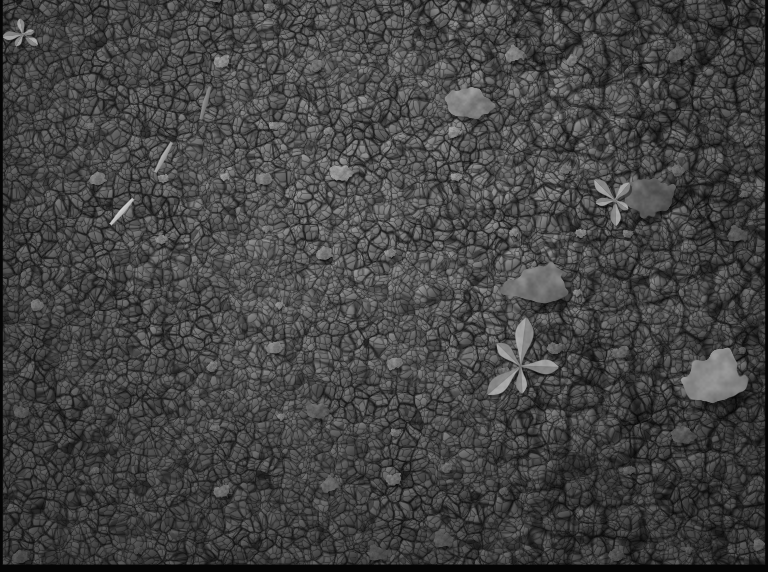
Write a WebGL 2 fragment shader that draws this texture.

```glsl
#version 300 es
precision highp float;

#define CRUMB_SCALE 48.0
#define GRAIN_SCALE 104.0
#define CLOD_SCALE 17.0
#define SOIL_TONE 0.385
#define CRACK_DEPTH 0.55
#define PEBBLE_CELL 0.105
#define PEBBLE_SHARE 0.36
#define LEAF_TONE 0.58
#define LIGHT_DIR vec2(-0.6, 0.8)

uniform vec2 u_resolution;
out vec4 fragColor;

vec2 hash2(vec2 p) {
    vec3 q = fract(p.xyx * vec3(0.1031, 0.1030, 0.0973));
    q += dot(q, q.yzx + 33.33);
    return fract((q.xx + q.yz) * q.zy);
}

float noise(vec2 p) {
    vec2 i = floor(p), f = fract(p);
    f = f * f * (3.0 - 2.0 * f);
    return mix(mix(hash2(i).x, hash2(i + vec2(1, 0)).x, f.x),
               mix(hash2(i + vec2(0, 1)).x, hash2(i + vec2(1, 1)).x, f.x), f.y);
}

float fbm(vec2 p) {
    return 0.55 * noise(p) + 0.3 * noise(p * 2.1 + 7.0) + 0.15 * noise(p * 4.3 + 19.0);
}

// Lumps of uneven size: x = gap to the neighbour, y = tone, z = lit side
vec3 crumbs(vec2 p) {
    vec2 cell = floor(p);
    float nearest = 9.0, second = 9.0;
    vec3 lump = vec3(0);
    for (int y = -1; y <= 1; y++)
    for (int x = -1; x <= 1; x++) {
        vec2 id = cell + vec2(x, y);
        vec2 r = p - id - hash2(id);
        vec2 trait = hash2(id + 71.0);
        float d = length(r) - 0.3 * trait.x;
        if (d < nearest) {
            second = nearest;
            nearest = d;
            lump = vec3(0, trait.y - 0.5, dot(r, LIGHT_DIR));
        } else second = min(second, d);
    }
    lump.x = second - nearest;
    return lump;
}

float cover(float d) {
    float aa = 0.8 / u_resolution.y;
    return 1.0 - smoothstep(-aa, aa, d);
}

float crack(float gap, float width, float depth) {
    return mix(1.0 - depth, 1.0, smoothstep(0.0, width, gap));
}

float soil(vec2 p) {
    vec2 q = p + 0.012 * vec2(noise(p * 40.0), noise(p * 40.0 + 31.0));
    vec3 crumb = crumbs(q * CRUMB_SCALE);
    vec3 grain = crumbs(q * GRAIN_SCALE + 13.0);
    vec3 clod = crumbs(q * CLOD_SCALE + 5.0);
    float rough = smoothstep(0.65, 1.05, p.x + 0.3 * noise(p * 5.0) - 0.1);
    float slope = fbm(p * 20.0) - fbm(p * 20.0 + 0.4 * LIGHT_DIR);
    float tone = SOIL_TONE + 0.09 * crumb.y + 0.09 * grain.y + 0.07 * crumb.z + 0.06 * grain.z;
    tone += (0.08 + 0.16 * rough) * slope + rough * (0.05 * clod.y + 0.06 * clod.z);
    tone *= crack(crumb.x, 0.28, CRACK_DEPTH * (0.5 + 0.7 * noise(p * 17.0)));
    tone *= crack(grain.x, 0.35, 0.32);
    return tone * crack(clod.x, 0.2, 0.45 * rough);
}

// Rough-edged stone with a cast shadow
void stone(inout float c, vec2 r, float size, float tone, float seed) {
    vec2 w = r / size + seed * 9.0;
    float wobble = size * (0.6 * noise(w * 1.6) + 0.25 * noise(w * 3.7) - 0.4);
    float d = length(r * vec2(0.88, 1.15)) - size + wobble;
    float shade = length(r + 0.3 * size * LIGHT_DIR) - size + wobble;
    c *= 1.0 - 0.5 * (1.0 - smoothstep(-0.3 * size, 0.25 * size, shade));
    float face = tone + 0.22 * (fbm(w * 2.5) - 0.5) + 0.06 * dot(r, LIGHT_DIR) / size;
    c = mix(c, face, cover(d));
}

// Blade from the origin along the x axis
float leaf(vec2 r, float len) {
    float t = clamp(r.x / len, 0.0, 1.0);
    float halfWidth = 0.0015 + 0.17 * len * sin(3.1416 * pow(t, 1.7));
    return max(abs(r.y) - halfWidth, abs(r.x - 0.5 * len) - 0.5 * len);
}

void plant(inout float c, vec2 r, float size, float turn) {
    for (int j = 0; j < 5; j++) {
        float a = turn + 2.4 * float(j), len = size * (1.0 - 0.11 * float(j));
        mat2 spin = mat2(cos(a), -sin(a), sin(a), cos(a));
        vec2 s = spin * r;
        c *= 1.0 - 0.4 * cover(leaf(spin * (r + 0.006 * LIGHT_DIR), len));
        float vein = 1.0 - smoothstep(0.0, 0.025 * size, abs(s.y));
        float face = LEAF_TONE + 0.06 * sign(s.y) * (1.0 - vein) - 0.08 * vein + 0.12 * (fbm(r * 90.0) - 0.5);
        c = mix(c, face, cover(leaf(s, len)));
    }
}

void main() {
    vec2 p = gl_FragCoord.xy / u_resolution.y;
    float width = u_resolution.x / u_resolution.y;
    float c = soil(p);

    // Small pebbles on a jittered grid
    vec2 cell = floor(p / PEBBLE_CELL);
    vec2 pick = hash2(cell + 3.0), spot = hash2(cell + 47.0);
    vec2 r = p - (cell + 0.25 + 0.5 * spot) * PEBBLE_CELL;
    if (pick.x < PEBBLE_SHARE) stone(c, r, mix(0.007, 0.018, pick.y * pick.y), 0.38 + 0.14 * spot.x, pick.y);

    // Light pool over the soil
    c *= mix(1.16, 0.72, smoothstep(0.05, 0.85, length((p - vec2(0.68, 0.68)) * vec2(0.85, 1.0))));

    // Large stones stepping down the rough side
    for (int i = 0; i < 4; i++) {
        float k = float(i);
        vec2 at = vec2(0.82 + 0.5 * fract(0.62 * k), 0.82 - 0.16 * k);
        stone(c, p - at, 0.034 + 0.006 * k, 0.32 + 0.22 * fract(0.9 + 0.35 * k), k + 1.0);
    }
    // Straws in a slanted row
    for (int i = 0; i < 3; i++) {
        float k = float(i), a = 0.85 + 0.22 * k;
        vec2 s = mat2(cos(a), -sin(a), sin(a), cos(a)) * (p - vec2(0.213, 0.63) - k * vec2(0.073, 0.095));
        float d = max(abs(s.y) - 0.0045 + 0.07 * abs(s.x), abs(s.x) - 0.03);
        c = mix(c, 0.76 - 0.13 * k + 20.0 * s.y, cover(d));
    }
    // Seedlings
    for (int i = 0; i < 3; i++) {
        float k = float(i);
        plant(c, p - vec2(mod(0.91 + 0.165 * k, 1.2), 0.36 + 0.29 * k), 0.085 / (1.0 + 0.7 * k), 1.45 + 0.9 * k);
    }
    // Dark frame on the sides and bottom
    float frame = min(min(p.x, width - p.x) - 0.005, p.y - 0.013);
    c = mix(c, 0.02, cover(frame));
    fragColor = vec4(vec3(clamp(c, 0.0, 1.0)), 1.0);
}
```
